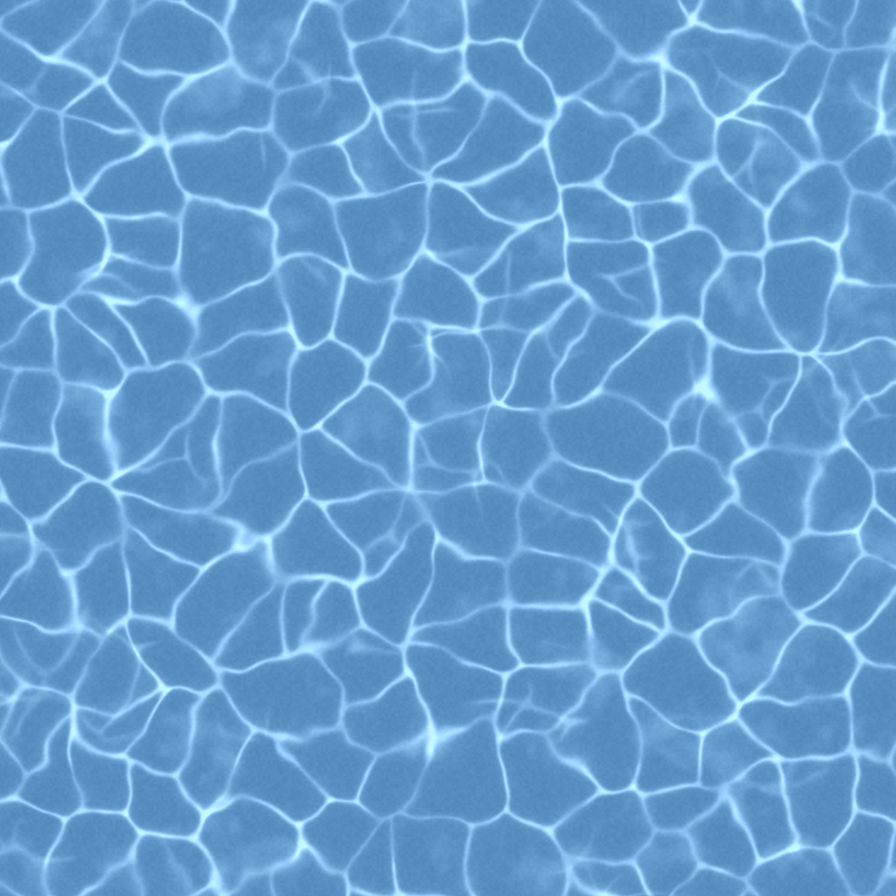
A WebGL 1 fragment shader for this texture:

```glsl
precision highp float;
// Sunlit pool water: a net of bright caustic lines over flat blue.
// Warped Voronoi borders make the net, noise fades the lines and adds haze,
// and a fainter second net leaves stray strands inside the cells.

uniform vec2 u_resolution;

#define CELLS 12.8          // net cells across the canvas
#define JITTER 1.0          // irregularity of the cells
#define WARP 0.5            // bending of the lines
#define LINE_WIDTH 0.044    // core width, in cells
#define LINE_GAIN 0.53
#define HALO_WIDTH 0.09     // glow width, in cells
#define HALO_GAIN 0.19
#define KNOT_GAIN 0.25      // extra light where lines meet
#define HAZE_GAIN 0.17
#define GRAIN 0.075
#define WATER vec3(0.329, 0.549, 0.741)
#define LIGHT vec3(0.41, 0.405, 0.395)

float hash12(vec2 p) {
  vec3 q = fract(p.xyx * 0.1031);
  q += dot(q, q.yzx + 33.33);
  return fract((q.x + q.y) * q.z);
}

vec2 hash22(vec2 p) {
  vec3 q = fract(p.xyx * vec3(0.1031, 0.1030, 0.0973));
  q += dot(q, q.yzx + 33.33);
  return fract((q.xx + q.yz) * q.zy);
}

float noise(vec2 p) {
  vec2 i = floor(p), f = fract(p);
  f = f * f * (3.0 - 2.0 * f);
  return mix(mix(hash12(i), hash12(i + vec2(1.0, 0.0)), f.x),
             mix(hash12(i + vec2(0.0, 1.0)), hash12(i + 1.0), f.x), f.y);
}

float fbm(vec2 p) {
  return 0.5 * noise(p) + 0.3 * noise(p * 2.1 + 17.3) + 0.2 * noise(p * 4.3 + 41.7);
}

vec2 bend(vec2 p) {
  vec2 wide = vec2(noise(p * 1.1 + 7.7), noise(p * 1.1 + 63.1)) - 0.5;
  vec2 fine = vec2(noise(p * 3.2 + 25.4), noise(p * 3.2 + 91.9)) - 0.5;
  return p + WARP * (wide + 0.27 * fine);
}

float smoothMin(float a, float b, float k) {
  float h = max(k - abs(a - b), 0.0) / k;
  return min(a, b) - 0.25 * h * h * k;
}

vec2 seedOffset(vec2 cell, vec2 p) {
  return cell + 0.5 + JITTER * (hash22(cell + 100.0) - 0.5) - p;
}

// x: rounded distance to the cell border, y: distance measure to a junction
vec2 voronoi(vec2 p) {
  vec2 home = floor(p), nearest = vec2(0.0);
  vec3 closest = vec3(9.0);   // three smallest seed distances
  for (int j = -2; j <= 2; j++) {
    for (int i = -2; i <= 2; i++) {
      vec2 r = seedOffset(home + vec2(float(i), float(j)), p);
      float d = length(r);
      if (d < closest.x) {
        closest = vec3(d, closest.xy);
        nearest = r;
      } else if (d < closest.y) {
        closest = vec3(closest.x, d, closest.y);
      } else {
        closest.z = min(closest.z, d);
      }
    }
  }
  float border = 1.0;
  for (int j = -2; j <= 2; j++) {
    for (int i = -2; i <= 2; i++) {
      vec2 r = seedOffset(home + vec2(float(i), float(j)), p);
      vec2 across = r - nearest;
      if (dot(across, across) > 0.0001) {
        float d = dot(0.5 * (nearest + r), normalize(across));
        border = smoothMin(border, d, 0.1);
      }
    }
  }
  return vec2(max(border, 0.0), closest.z - closest.x);
}

// Brightness of one net of lines, uneven along their length
float caustics(vec2 p) {
  vec2 v = voronoi(bend(p));
  float core = v.x / LINE_WIDTH;
  float knot = v.y / 0.1;
  float strength = mix(0.3, 1.05, smoothstep(0.15, 0.7, noise(p * 2.1 + 12.6)));
  strength *= mix(0.75, 1.25, noise(p * 6.5 + 81.3));
  float glow = HALO_GAIN * mix(0.4, 1.6, noise(p * 2.4 + 52.8));
  return strength * (LINE_GAIN * exp(-core * core) + KNOT_GAIN * exp(-knot * knot))
       + glow * exp(-v.x / HALO_WIDTH);
}

void main() {
  vec2 uv = gl_FragCoord.xy / min(u_resolution.x, u_resolution.y);
  vec2 p = uv * CELLS;

  // Main net and stray strands
  float light = caustics(p);
  float strayMask = smoothstep(0.55, 0.9, noise(p * 1.1 + 33.2));
  light += 0.5 * strayMask * caustics(p * 0.95 + 47.4);

  // Milky patches
  float patches = smoothstep(0.52, 0.82, fbm(p * 1.1 + 71.5));
  light += HAZE_GAIN * patches * (0.4 + 1.2 * noise(p * 5.0 + 5.1));

  // Fine grain
  light += GRAIN * (noise(uv * 370.0) + 0.6 * noise(uv * 200.0 + 9.4) - 0.8);

  gl_FragColor = vec4(clamp(WATER + LIGHT * min(light, 1.05), 0.0, 1.0), 1.0);
}
```
